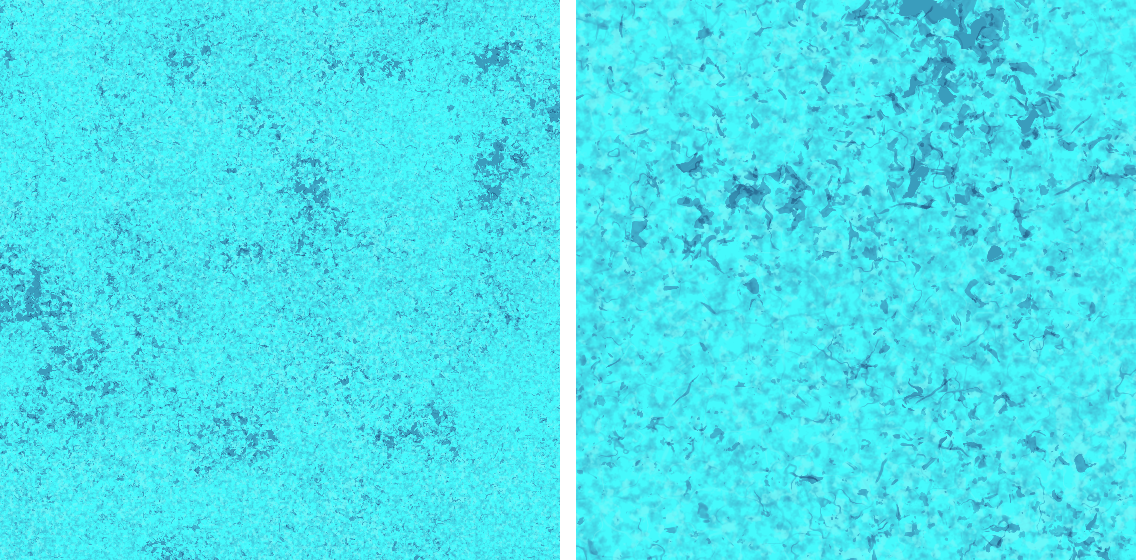
Left, the full canvas; right, a detail of the centre.
Write a Shadertoy shader that draws this texture.

```glsl
// Weathered cyan plaster: a bright grainy ground with loosely gathered blue flecks,
// faint rounded crackle, broken hairlines, short scratches and small pale scuffs.
// Value-noise fbm sets a wear amount that drives a ramp from clean to deep blue.

#define CLEAN_COLOR vec3(0.272, 0.975, 0.988)
#define WORN_COLOR  vec3(0.250, 0.680, 0.795)
#define DEEP_COLOR  vec3(0.130, 0.330, 0.500)
#define PALE_COLOR  vec3(0.520, 0.965, 0.970)
#define GRAIN_SCALE 235.0
#define GRAIN_GAIN  1.45
#define FLECK_SCALE 105.0
#define FLECK_LEVEL 0.695
#define CRACK_CELLS 46.0
#define CRACK_GAIN  0.24
#define SCRATCH_CELLS 19.0

// Integer hash giving two values in 0..1
vec2 hash2(vec2 cell) {
    uvec2 v = uvec2(ivec2(cell)) * 1664525u + 1013904223u;
    v.x += v.y * 1664525u;
    v.y += v.x * 1664525u;
    v ^= v >> 16u;
    v.x += v.y * 1664525u;
    v.y += v.x * 1664525u;
    v ^= v >> 16u;
    return vec2(v & 0xffffu) / 65535.0;
}

float noise(vec2 p) {
    vec2 i = floor(p), f = fract(p);
    f = f * f * (3.0 - 2.0 * f);
    float low = mix(hash2(i).x, hash2(i + vec2(1, 0)).x, f.x);
    float high = mix(hash2(i + vec2(0, 1)).x, hash2(i + vec2(1, 1)).x, f.x);
    return mix(low, high, f.y);
}

float fbm(vec2 p, int octaves) {
    float sum = 0.0, total = 0.0, amp = 0.5;
    for (int i = 0; i < octaves; i++) {
        sum += amp * noise(p);
        total += amp;
        amp *= 0.55;
        p = mat2(1.6, 1.2, -1.2, 1.6) * p + 17.3;
    }
    return sum / total;
}

// Gap between the two nearest cell centres: zero on the cell borders
float cellGap(vec2 p) {
    vec2 base = floor(p);
    float nearest = 9.0, second = 9.0;
    for (int y = -1; y <= 1; y++)
    for (int x = -1; x <= 1; x++) {
        vec2 cell = base + vec2(x, y);
        float d = length(cell + 0.15 + 0.7 * hash2(cell) - p);
        second = min(second, max(nearest, d));
        nearest = min(nearest, d);
    }
    return second - nearest;
}

// Short tapered strokes scattered on a grid, mostly rising to the right
float scratches(vec2 p, float seed) {
    vec2 q = p * SCRATCH_CELLS;
    vec2 base = floor(q);
    float ink = 0.0;
    for (int y = -1; y <= 1; y++)
    for (int x = -1; x <= 1; x++) {
        vec2 cell = base + vec2(x, y);
        vec2 rnd = hash2(cell + seed);
        vec2 kind = hash2(cell + seed + 91.0);
        float angle = 0.55 + 2.6 * (kind.x - 0.5);
        vec2 dir = vec2(cos(angle), sin(angle));
        vec2 d = q - cell - rnd;
        float along = abs(dot(d, dir)) / mix(0.06, 0.30, kind.y * kind.y);
        float across = abs(dot(d, vec2(-dir.y, dir.x)) + 0.07 * (noise(q * 9.0) - 0.5));
        float width = 0.027 * (1.0 - 0.6 * along);
        float stroke = (1.0 - smoothstep(0.3 * width, width, across)) * (1.0 - smoothstep(0.7, 1.0, along));
        ink = max(ink, stroke * step(rnd.y, 0.6));
    }
    return ink;
}

void mainImage(out vec4 fragColor, in vec2 fragCoord) {
    vec2 p = fragCoord / iResolution.y;
    vec2 warp = vec2(noise(p * 150.0), noise(p * 150.0 + 40.0)) - 0.5;

    // Broad clouding, loosely worn areas and fine grain
    float wash = fbm(p * 4.0 + 5.0, 4);
    float cluster = fbm(p * 9.0 + 23.0, 4) - 0.5;
    float grain = fbm(p * GRAIN_SCALE, 3);
    float wear = max(0.0, GRAIN_GAIN * (grain - 0.405) + 0.32 * (wash - 0.5));

    // Flecks in three sizes, gathered by the cluster field
    float level = FLECK_LEVEL - 0.40 * cluster;
    float medium = fbm(p * FLECK_SCALE + 0.8 * warp + 60.0, 4);
    float fine = fbm(p * FLECK_SCALE * 2.1 + 110.0, 3);
    float chip = fbm(p * 62.0 + 0.6 * warp + 200.0, 5);
    wear += 0.90 * smoothstep(level - 0.01, level + 0.05, medium);
    wear += 0.65 * smoothstep(level + 0.01, level + 0.09, fine);
    wear = mix(wear, 1.35, smoothstep(0.0, 0.03, chip - 0.79 + 0.65 * cluster));

    // Faint crackle and broken dark hairlines
    float broken = smoothstep(0.38, 0.62, noise(p * 75.0 + 8.0));
    float crack = 1.0 - smoothstep(0.02, 0.11, cellGap(p * CRACK_CELLS + 0.45 * warp));
    float vein = 1.0 - smoothstep(0.004, 0.022, abs(fbm(p * 42.0 + 310.0, 4) - 0.5));
    float veinGate = smoothstep(0.58, 0.72, noise(p * 65.0 + 70.0) + 0.5 * cluster);
    wear += CRACK_GAIN * crack * broken + 0.60 * vein * veinGate;
    wear += 0.8 * scratches(p, 0.0);

    // Ramp from clean through worn to deep blue
    vec3 color = mix(CLEAN_COLOR, WORN_COLOR, min(wear, 1.0));
    color = mix(color, DEEP_COLOR, 0.75 * smoothstep(0.95, 2.2, wear));

    // Small pale scuffs, crack rims and light scratches
    float scuff = smoothstep(0.58, 0.80, fbm(p * 190.0 + 400.0, 3) + 0.4 * (fbm(p * 7.0 + 77.0, 3) - 0.5));
    float pale = max(scuff, 0.55 * crack * (1.0 - broken));
    pale = max(pale, 0.5 * scratches(p, 500.0));
    color = mix(color, PALE_COLOR, 0.55 * pale * (1.0 - smoothstep(0.35, 0.8, wear)));

    fragColor = vec4(color, 1.0);
}
```
